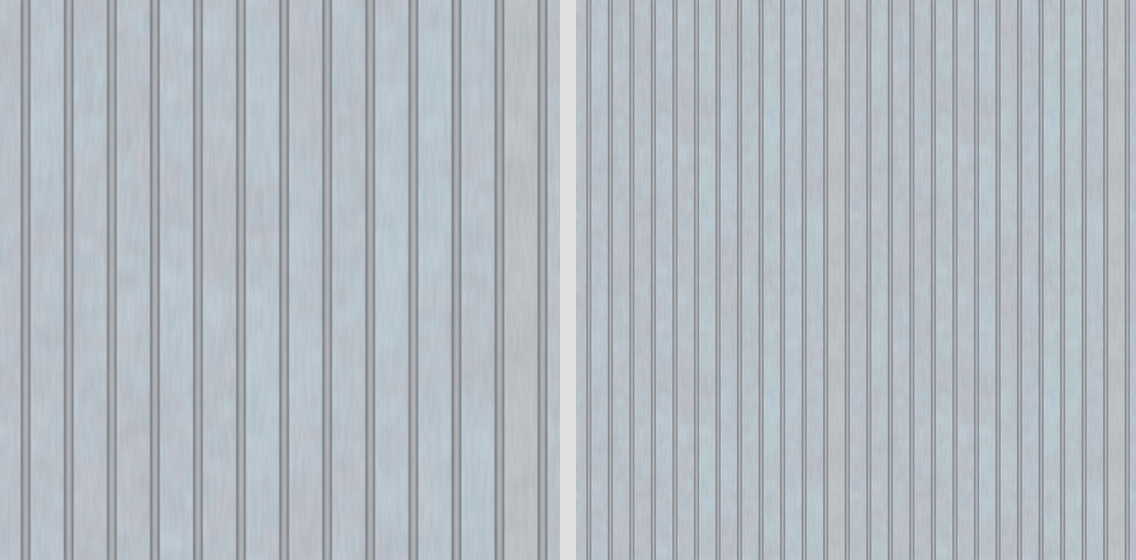
Left, the tile; right, the same tile 2 across and 2 down.
This texture is drawn by a three.js fragment shader. Its source:

```glsl
varying vec2 vUv;

float hash(vec2 p) {
  return fract(sin(dot(p, vec2(127.1, 311.7))) * 43758.5453);
}

// Value noise that wraps after a whole number of cells
float noise(vec2 uv, vec2 cells, float seed) {
  vec2 p = uv * cells;
  vec2 i = floor(p);
  vec2 f = fract(p);
  f = f * f * (3.0 - 2.0 * f);
  vec2 a = mod(i, cells) + seed;
  vec2 b = mod(i + 1.0, cells) + seed;
  return mix(mix(hash(a), hash(vec2(b.x, a.y)), f.x),
             mix(hash(vec2(a.x, b.y)), hash(b), f.x), f.y);
}

// Soft line across the groove profile
float line(float d, float center, float width) {
  float t = (d - center) / width;
  return exp(-t * t);
}

void main() {
  // Thirteen boards, each starting at the middle of a groove
  float x = vUv.x * 13.0 - 0.594;
  float board = mod(floor(x), 13.0);
  float groove = mod(floor(x + 0.5), 13.0);
  float d = fract(x + 0.5) - 0.5;

  // Painted board: blue and lilac patches with a tint of its own
  float patches = 0.55 * noise(vUv, vec2(13.0, 9.0), 3.0)
                + 0.45 * noise(vUv, vec2(44.0, 36.0), 17.0);
  float tint = hash(vec2(board, 5.0));
  vec3 lilac = vec3(0.727, 0.742, 0.775);
  vec3 blue = vec3(0.725, 0.777, 0.808);
  vec3 color = mix(lilac, blue, smoothstep(0.2, 0.8, patches * 0.75 + tint * 0.25));

  // One board has weathered to a warmer grey
  float warm = 1.0 - step(0.5, abs(board - 11.0));
  color = mix(color, vec3(0.735, 0.745, 0.750), warm * 0.75);

  // Fine vertical grain and faint clouding
  float grain = 0.6 * noise(vUv, vec2(256.0, 28.0), 31.0)
              + 0.4 * noise(vUv, vec2(390.0, 64.0), 47.0);
  color += (grain - 0.5) * vec3(0.050, 0.046, 0.044);
  color += (noise(vUv, vec2(26.0, 30.0), 59.0) - 0.5) * 0.022;
  color.r += (noise(vUv, vec2(170.0, 40.0), 71.0) - 0.5) * 0.025;

  // Bead between two dark grooves
  float wear = noise(vUv, vec2(13.0, 40.0), 83.0) - 0.5;
  float strength = 0.88 + 0.12 * hash(vec2(groove, 9.0)) + 0.12 * wear;
  float recess = 1.0 - smoothstep(0.085, 0.135, abs(d));
  vec3 bead = vec3(0.640, 0.650, 0.665) + (grain - 0.5) * 0.03;
  color = mix(color, bead, recess);
  color += 0.055 * line(d, 0.005, 0.032);
  color = mix(color, vec3(0.485, 0.505, 0.525), strength * line(d, -0.085, 0.029));
  color = mix(color, vec3(0.500, 0.520, 0.540), strength * line(d, 0.090, 0.026));

  // Lit lip on the right of the groove
  color += 0.015 * line(d, 0.165, 0.025);

  gl_FragColor = vec4(color, 1.0);
}
```
